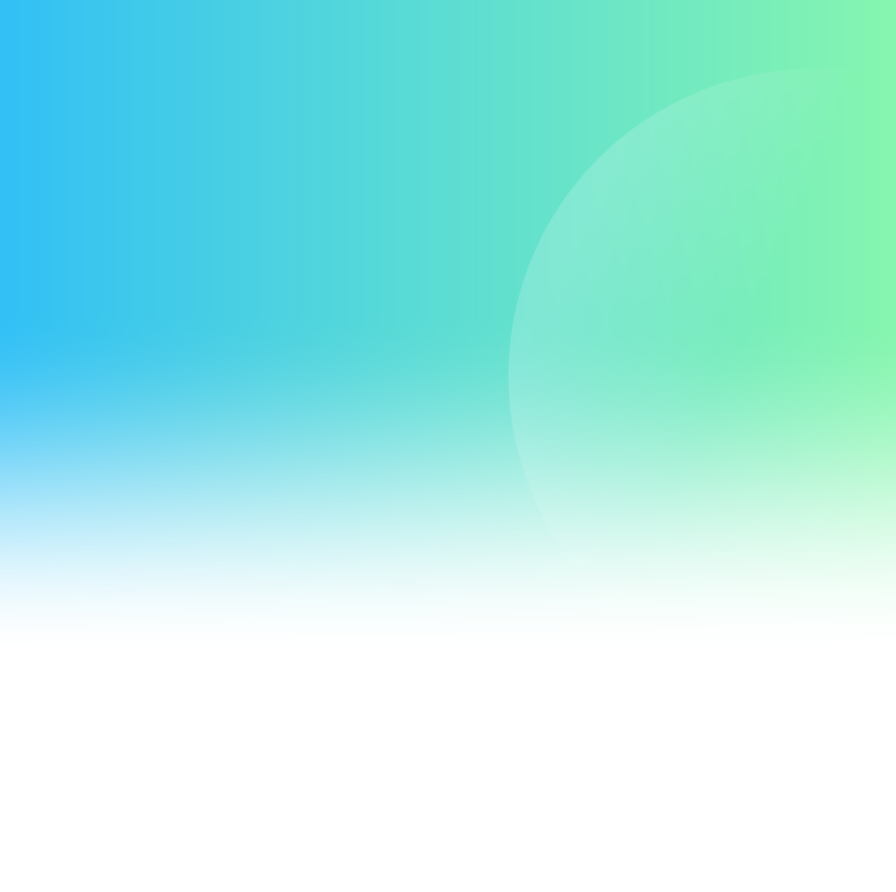
This background is drawn by a WebGL 2 fragment shader. Its source:

```glsl
#version 300 es
precision highp float;
// A blue to green horizontal gradient that dissolves into white below,
// with a large translucent disc at the right. The disc is a distance
// function whose white sheen is strongest on its upper left side.

uniform vec2 u_resolution;
out vec4 fragColor;

const vec3 BLUE = vec3(0.195, 0.753, 0.962);
const vec3 TEAL = vec3(0.362, 0.866, 0.826);
const vec3 GREEN = vec3(0.525, 0.962, 0.685);
const vec3 WHITE = vec3(1.0);

// Disc placement, in units of canvas height
const vec2 DISC_CENTER = vec2(0.914, 0.579);
const float DISC_RADIUS = 0.344;

// Sheen across the disc: axis, range along it and peak opacity
const vec2 SHEEN_AXIS = vec2(-0.90, 0.42);
const float SHEEN_START = 0.09;
const float SHEEN_END = 0.31;
const float SHEEN_OPACITY = 0.18;

// Heights between which the colour dissolves into white
const float FADE_BOTTOM = 0.26;
const float FADE_TOP = 0.65;

vec3 skyGradient(float x) {
    vec3 leftHalf = mix(BLUE, TEAL, clamp(x * 2.0, 0.0, 1.0));
    return mix(leftHalf, GREEN, clamp(x * 2.0 - 1.0, 0.0, 1.0));
}

float discSheen(vec2 p, float pixel) {
    vec2 offset = p - DISC_CENTER;
    float edge = length(offset) - DISC_RADIUS;
    float inside = 1.0 - smoothstep(-pixel, pixel, edge);
    float along = dot(offset, SHEEN_AXIS);
    float sheen = clamp((along - SHEEN_START) / (SHEEN_END - SHEEN_START), 0.0, 1.0);
    return inside * sheen * SHEEN_OPACITY;
}

void main() {
    vec2 uv = gl_FragCoord.xy / u_resolution;
    vec2 p = gl_FragCoord.xy / u_resolution.y;

    vec3 color = skyGradient(uv.x);
    color = mix(color, WHITE, discSheen(p, 1.0 / u_resolution.y));

    // Dissolve into white toward the bottom
    color = mix(WHITE, color, smoothstep(FADE_BOTTOM, FADE_TOP, uv.y));
    fragColor = vec4(color, 1.0);
}
```
